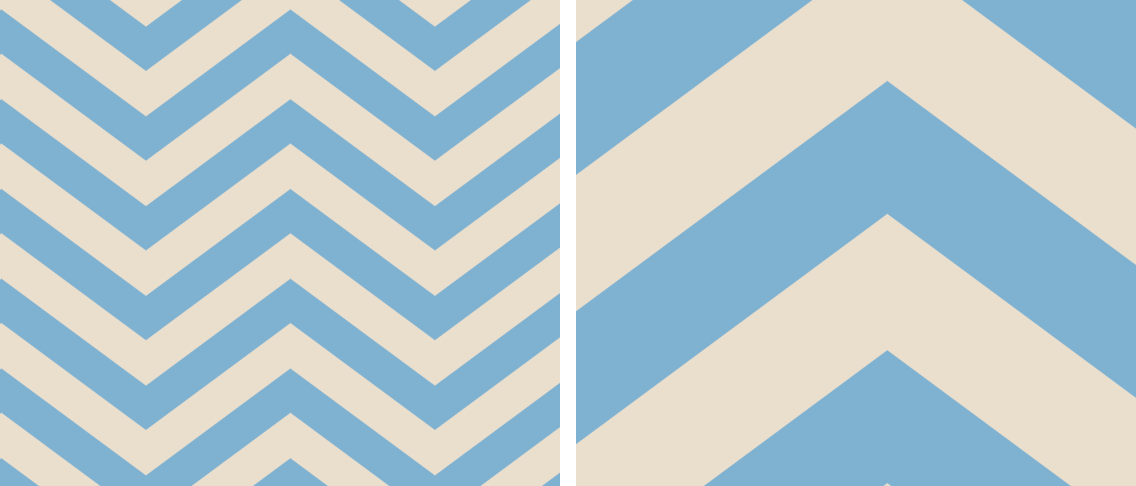
Left, the full canvas; right, a detail of the centre.
Give the GLSL for this pattern, as a WebGL 2 fragment shader.

```glsl
#version 300 es
precision highp float;
// Horizontal chevron bands in blue on cream. A triangle wave bends the
// vertical coordinate, which is then folded into evenly repeating stripes;
// the perpendicular distance to each stripe edge gives smooth borders.

uniform vec2 u_resolution;
out vec4 fragColor;

const vec3 CREAM = vec3(0.918, 0.873, 0.804);
const vec3 BLUE = vec3(0.498, 0.694, 0.820);

// Lengths are fractions of the canvas height.
const float ZIGZAG_PERIOD = 0.5946;  // peak to peak
const float PEAK_X = 0.5976;         // position of one upward peak
const float SLOPE = 0.740;           // drop per unit of width
const float BAND_PERIOD = 0.18468;   // vertical stripe spacing
const float BAND_SHARE = 0.4935;     // blue part of each spacing
const float TOP_GAP = 0.0195;        // canvas top to first full peak

// Distance from x to the nearest multiple of period.
float foldDistance(float x, float period) {
    return abs(mod(x + 0.5 * period, period) - 0.5 * period);
}

// Signed distance to slanted stripes; negative inside a stripe.
float stripeDistance(float depth, float period, float share, float slope) {
    float halfWidth = 0.5 * share * period;
    float vertical = foldDistance(depth - halfWidth, period) - halfWidth;
    return vertical / sqrt(1.0 + slope * slope);
}

// Coverage of a shape, softened over the given half width.
float coverage(float dist, float softness) {
    return 1.0 - smoothstep(-softness, softness, dist);
}

void main() {
    vec2 p = gl_FragCoord.xy / u_resolution.y;

    // Depth below the topmost zigzag line
    float drop = SLOPE * foldDistance(p.x - PEAK_X, ZIGZAG_PERIOD);
    float depth = 1.0 - p.y - TOP_GAP - drop;

    // Blue bands over the cream ground
    float dist = stripeDistance(depth, BAND_PERIOD, BAND_SHARE, SLOPE);
    float band = coverage(dist, 0.8 / u_resolution.y);
    fragColor = vec4(mix(CREAM, BLUE, band), 1.0);
}
```
